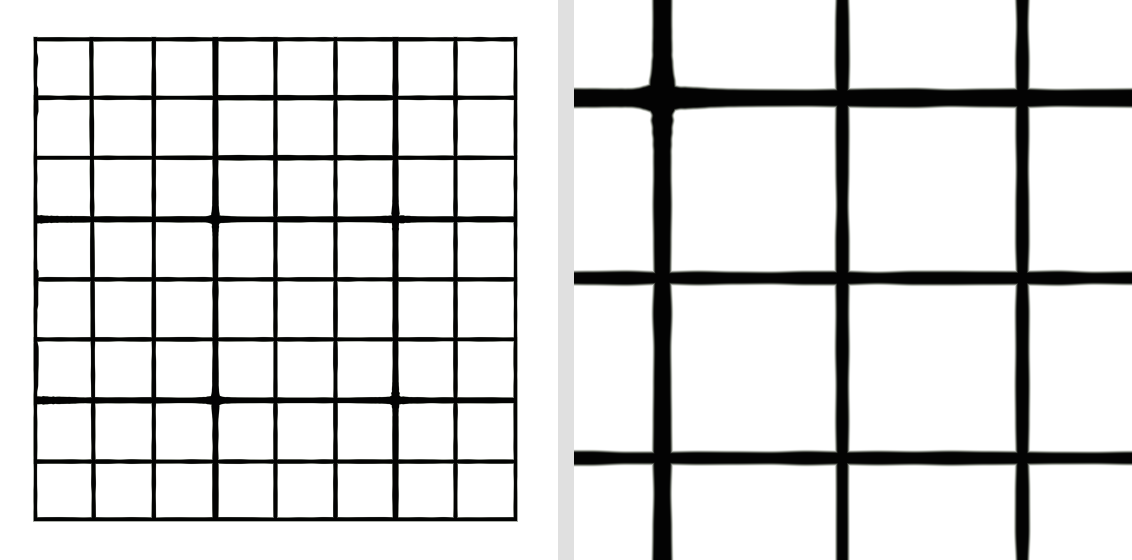
Left: the whole. Right: its middle third, enlarged.
Reproduce this pattern procedurally as a WebGL 2 fragment shader.

```glsl
#version 300 es
precision highp float;

uniform vec2 u_resolution;
out vec4 fragColor;

const vec3 PAPER = vec3(1.0);
const vec3 INK = vec3(0.01);
const vec3 FRINGE = vec3(-0.006, 0.01, -0.02);

const float CELLS = 8.0;
const float PITCH = 0.10717;
const vec2 GRID_ORIGIN = vec2(0.0632, 0.0729);

// Half widths, in cells
const float THIN = 0.036;
const float HEAVY = 0.050;
const float SIDE = 0.031;

float hash(vec2 p) {
  return fract(sin(dot(p, vec2(127.1, 311.7))) * 43758.547);
}

// Smooth 1D noise along a line, from -1 to 1
float wobble(float t, float seed) {
  float cell = floor(t);
  float f = fract(t);
  f = f * f * (3.0 - 2.0 * f);
  return 2.0 * mix(hash(vec2(cell, seed)), hash(vec2(cell + 1.0, seed)), f) - 1.0;
}

// Every third inner line is heavy, starting at the given phase
bool isHeavy(float index, float phase) {
  return index > 0.5 && index < CELLS - 0.5 && abs(mod(index, 3.0) - phase) < 0.5;
}

// Distance along a line to the nearest heavy crossing
float crossingDistance(float t, float first) {
  return min(abs(t - first), abs(t - first - 3.0));
}

// Ink thickening around a crossing, with a ragged outline
float knot(float d, float t, float seed) {
  return 0.045 * exp(-10.0 * d) * (1.0 + 0.4 * wobble(t * 30.0, seed));
}

// Uneven placement of the vertical lines; the first one leans
float verticalShift(float index, float t) {
  if (index == 1.0) return mix(-0.028, -0.068, t / CELLS);
  return index == 2.0 ? -0.027 : 0.0;
}

// Uneven placement of the horizontal lines
float horizontalShift(float index) {
  if (index == 1.0 || index == 2.0) return -0.02 * (3.0 - index);
  return index == 6.0 || index == 7.0 ? 0.022 : -0.004;
}

float verticalLine(vec2 q, float index) {
  float halfWidth = THIN;
  if (index == 0.0 || index == CELLS) halfWidth = SIDE;
  if (isHeavy(index, 0.0)) halfWidth = HEAVY + knot(crossingDistance(q.y, 2.0), q.y, index);
  // Small nicks on the inner edge of the left border
  if (index == 0.0 && q.x > 0.0) halfWidth += 0.02 * smoothstep(0.35, 0.6, wobble(q.y * 3.0, 7.0));
  halfWidth += 0.004 * wobble(q.y * 5.0, index + 20.0);
  return abs(q.x - index - verticalShift(index, q.y)) - halfWidth;
}

float horizontalLine(vec2 q, float index) {
  float halfWidth = THIN;
  if (isHeavy(index, 2.0)) {
    halfWidth = HEAVY + knot(crossingDistance(q.x, 3.0), q.x, index + 40.0);
    halfWidth += 0.5 * knot(0.3 * abs(q.x), q.x, index + 50.0);
  }
  // Upper middle block is drawn a little bolder
  if (index == 6.0 || index == 7.0) halfWidth += 0.008 * step(3.0, q.x) * step(q.x, 6.0);
  halfWidth += 0.004 * wobble(q.x * 5.0, index + 60.0);
  return abs(q.y - index - horizontalShift(index)) - halfWidth;
}

// Signed distance to the whole grid, trimmed at the outer border
float gridDistance(vec2 q) {
  float d = 10.0;
  for (float i = 0.0; i <= CELLS; i++) {
    d = min(d, min(verticalLine(q, i), horizontalLine(q, i)));
  }
  vec2 outside = abs(q - 0.5 * CELLS) - 0.5 * CELLS - vec2(SIDE, THIN);
  return max(d, max(outside.x, outside.y));
}

void main() {
  vec2 p = gl_FragCoord.xy / u_resolution.y;
  vec2 q = (p - GRID_ORIGIN) / PITCH;

  // Soft edge, never narrower than one pixel
  float soft = max(1.0 / u_resolution.y, 0.0019) / PITCH;
  float ink = 1.0 - smoothstep(-0.65 * soft, 0.65 * soft, gridDistance(q));

  // Faint green fringe where ink fades into paper
  vec3 color = mix(PAPER, INK, ink) + FRINGE * 4.0 * ink * (1.0 - ink);
  fragColor = vec4(color, 1.0);
}
```
